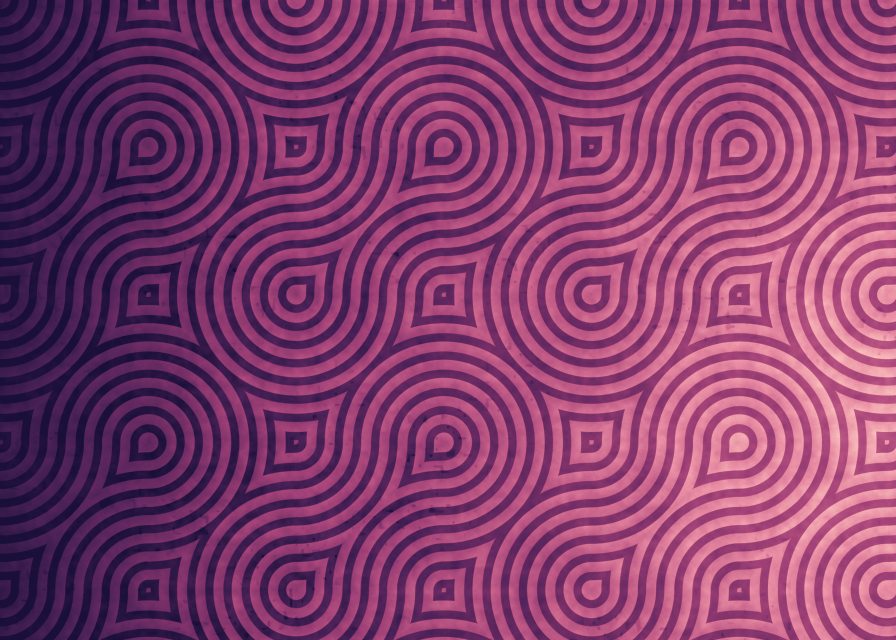
This pattern is drawn by a Shadertoy shader. Its source:

```glsl
// Concentric teardrop ribbons that flow in S-curves, on worn paper lit from the right.

float hash(vec2 p) {
    return fract(sin(dot(p, vec2(127.1, 311.7))) * 43758.5453);
}

float valueNoise(vec2 p) {
    vec2 i = floor(p), f = fract(p);
    f = f * f * (3.0 - 2.0 * f);
    return mix(mix(hash(i), hash(i + vec2(1, 0)), f.x),
               mix(hash(i + vec2(0, 1)), hash(i + vec2(1, 1)), f.x), f.y);
}

float fbm(vec2 p) {
    float sum = 0.0, amp = 0.5;
    for (int i = 0; i < 4; i++) {
        sum += amp * valueNoise(p);
        p = p * 2.03 + 17.0;
        amp *= 0.5;
    }
    return sum;
}

// Distance from a ring centre, continuous across tiles: 0 at rings, 1 at diamonds.
float ribbonField(vec2 q) {
    vec2 cell = floor(q), p = fract(q);
    vec2 parity = mod(cell, 2.0);
    if (parity.x + parity.y < 0.5)   // two rings merge into an S
        return 1.0 - min(length(p - vec2(1, 0)), length(p - vec2(0, 1)));
    if (parity.x != parity.y) p.x = 1.0 - p.x;
    return min(length(p), length(1.0 - p));   // two rings touch
}

// Navy through plum and rose to pale pink.
vec3 duskRamp(float level) {
    vec3 c = mix(vec3(0.10, 0.06, 0.22), vec3(0.29, 0.13, 0.34), clamp(level, 0.0, 1.0));
    c = mix(c, vec3(0.46, 0.18, 0.40), clamp(level - 1.0, 0.0, 1.0));
    c = mix(c, vec3(0.64, 0.26, 0.47), clamp(level - 2.0, 0.0, 1.0));
    c = mix(c, vec3(0.78, 0.38, 0.54), clamp(level - 3.0, 0.0, 1.0));
    c = mix(c, vec3(0.91, 0.55, 0.64), clamp(level - 4.0, 0.0, 1.0));
    return mix(c, vec3(0.98, 0.76, 0.74), clamp(level - 5.0, 0.0, 1.0));
}

void mainImage(out vec4 fragColor, in vec2 fragCoord) {
    vec2 uv = fragCoord / iResolution.x;

    // Stripes along the field, each light band brightening outward
    float phase = ribbonField(uv * 6.066 - vec2(0.005, 0.338)) * 8.115 - 0.77;
    float fromDark = abs(fract(phase + 0.5) - 0.5);
    float aa = 0.75 * 8.115 * 6.066 / iResolution.x;
    float light = smoothstep(-aa, aa, fromDark - 0.225);
    float bevel = 0.8 * (fract(phase) - 0.5);

    // Light falls off to the left, with a glow at the lower right
    float base = 1.3 * smoothstep(0.0, 0.55, uv.x)
               + 2.1 * smoothstep(0.6, 0.0, distance(uv, vec2(1.0, 0.25)));
    float contrast = mix(0.6, 2.05, smoothstep(-0.05, 0.32, uv.x));
    float level = base + contrast * light * (1.0 + 0.5 * bevel);

    // Wear: blotches, grain, faint folds and dark specks
    float wear = 0.9 * (fbm(uv * 22.0) - 0.47) + 0.9 * (fbm(uv * 130.0) - 0.47);
    wear += 0.22 * (valueNoise(uv * vec2(110.0, 4.0)) - 0.5)
          + 0.22 * (valueNoise(uv * vec2(4.0, 110.0) + 9.0) - 0.5);
    wear -= 0.7 * smoothstep(0.8, 0.95, valueNoise(uv * 160.0 + 31.0))
                * smoothstep(0.45, 0.7, fbm(uv * 14.0 + 5.0));
    level += wear * mix(0.5, 1.0, smoothstep(0.0, 0.35, uv.x));

    fragColor = vec4(duskRamp(level), 1.0);
}
```
